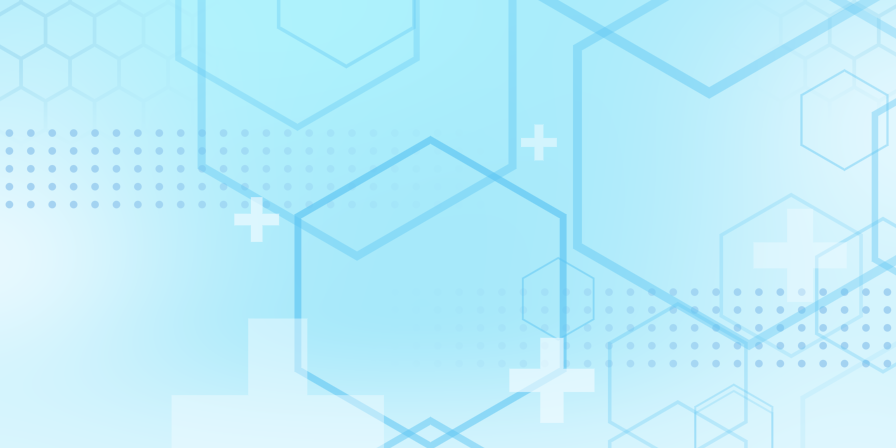
Write a Shadertoy shader that draws this background.

```glsl
float cover(float d) {
    return smoothstep(0.75, -0.75, d * iResolution.y);
}

// Pointy-topped hexagon, sized by its inradius
float hexagon(vec2 p, float inradius) {
    p = abs(p);
    return max(p.x, dot(p, vec2(0.5, 0.866))) - inradius;
}

// Outline of hex = (centre, inradius, opacity); the stroke grows with size
float outline(vec2 p, vec4 hex) {
    float d = hexagon(p - hex.xy, hex.z);
    return hex.w * cover(abs(d) - 0.026 * hex.z);
}

float plusSign(vec2 p, vec2 centre, float arm, float halfWidth) {
    p = abs(p - centre);
    return cover(max(max(p.x, p.y) - arm, min(p.x, p.y) - halfWidth));
}

float honeycomb(vec2 p) {
    const float pitch = 0.1094;
    vec2 cell = vec2(pitch, pitch * 1.732);
    p -= vec2(0.047, 0.932);
    vec2 a = mod(p + 0.5 * cell, cell) - 0.5 * cell;
    vec2 b = mod(p, cell) - 0.5 * cell;
    vec2 nearest = dot(a, a) < dot(b, b) ? a : b;
    return cover(-hexagon(nearest, 0.5 * pitch) - 0.0042);
}

// Five rows of dots, counted down from the top row
float dotBand(vec2 p, float top) {
    vec2 pitch = vec2(0.0478, 0.0399);
    vec2 q = vec2(p.x - 0.021, top - p.y);
    vec2 id = round(q / pitch);
    float inside = step(0.0, id.y) * step(id.y, 4.0);
    return inside * cover(length(q - id * pitch) - 0.0085);
}

float glow(vec2 p, vec2 centre, vec2 radius) {
    vec2 q = (p - centre) / radius;
    return exp(-dot(q, q));
}

void mainImage(out vec4 fragColor, in vec2 fragCoord) {
    vec2 uv = fragCoord / iResolution.xy;
    vec2 p = vec2(2.0 * uv.x, uv.y);
    vec3 paper = vec3(0.95, 0.985, 1.0);
    vec3 strokeBlue = vec3(0.36, 0.77, 0.95);
    vec3 dotBlue = vec3(0.53, 0.75, 0.92);

    // Sky gradient with pale sides and floor
    vec3 col = mix(vec3(0.645, 0.91, 0.98), vec3(0.68, 0.95, 0.99),
                   glow(p, vec2(0.65, 1.0), vec2(0.6, 0.35)));
    col = mix(col, paper, 0.85 * glow(p, vec2(-0.05, 0.42), vec2(0.48, 0.36)));
    col = mix(col, paper, 0.78 * glow(p, vec2(2.05, 0.72), vec2(0.48, 0.42)));
    col = mix(col, paper, 0.5 * glow(p, vec2(1.9, 0.2), vec2(0.5, 0.35)));
    col = mix(col, paper, 0.6 * smoothstep(0.32, -0.05, p.y));
    col = mix(col, paper, 0.25 * glow(p, vec2(0.0, 0.85), vec2(0.35, 0.3)));

    // Honeycomb in the upper corners
    float comb = honeycomb(p);
    float leftCorner = smoothstep(0.55, 0.0, p.x) * smoothstep(0.65, 0.9, p.y);
    float rightCorner = smoothstep(1.6, 2.0, p.x) * smoothstep(0.7, 0.95, p.y);
    col = mix(col, vec3(0.61, 0.85, 0.94), comb * (0.6 * leftCorner + 0.4 * rightCorner));

    // Dot bands fading towards the middle
    float dots = dotBand(p, 0.703) * smoothstep(1.15, 0.1, p.x)
               + dotBand(p, 0.348) * smoothstep(0.8, 1.85, p.x);
    col = mix(col, dotBlue, 0.65 * dots);

    // Hexagon outlines
    vec4 large[7] = vec4[7](
        vec4(0.961, 0.346, 0.296, 0.66), vec4(0.797, 0.829, 0.347, 0.4),
        vec4(1.672, 0.672, 0.383, 0.44), vec4(1.583, 1.289, 0.430, 0.48),
        vec4(0.664, 1.023, 0.266, 0.34), vec4(2.234, 0.583, 0.281, 0.5),
        vec4(0.961, -0.281, 0.296, 0.6));
    vec4 small[10] = vec4[10](
        vec4(0.773, 1.026, 0.151, 0.38), vec4(1.885, 0.732, 0.096, 0.5),
        vec4(1.766, 0.385, 0.156, 0.25), vec4(1.971, 0.341, 0.148, 0.4),
        vec4(1.246, 0.333, 0.079, 0.5), vec4(1.513, 0.146, 0.152, 0.36),
        vec4(1.513, -0.073, 0.152, 0.36), vec4(1.638, 0.042, 0.086, 0.4),
        vec4(1.638, 0.028, 0.086, 0.3), vec4(2.0, -0.008, 0.208, 0.15));
    float fade = 1.0 - 0.4 * smoothstep(0.25, 1.1, length((p - vec2(1.0, 0.55)) * vec2(0.7, 1.3)));
    for (int i = 0; i < 7; i++) col = mix(col, strokeBlue, fade * outline(p, large[i]));
    for (int i = 0; i < 10; i++) col = mix(col, strokeBlue, fade * outline(p, small[i]));

    // Translucent plus signs
    col = mix(col, paper, 0.45 * plusSign(p, vec2(0.620, 0.052), 0.237, 0.066));
    col = mix(col, paper, 0.65 * plusSign(p, vec2(1.232, 0.151), 0.095, 0.026));
    col = mix(col, paper, 0.42 * plusSign(p, vec2(1.786, 0.430), 0.104, 0.029));
    col = mix(col, paper, 0.55 * plusSign(p, vec2(1.203, 0.682), 0.040, 0.010));
    col = mix(col, paper, 0.65 * plusSign(p, vec2(0.573, 0.510), 0.050, 0.013));

    fragColor = vec4(col, 1.0);
}
```
